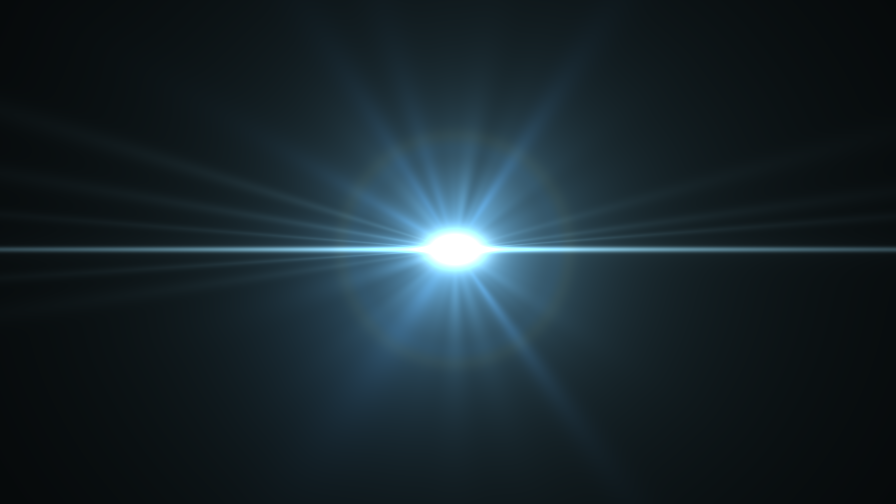
Write a Shadertoy shader that draws this background.

```glsl
// A blue-white lens flare on a dark teal field: exponential glows, an oval core,
// a thin horizontal streak, angular beams and a faint tinted ring, added as light.
// Lengths are in canvas heights, measured from the centre of the flare.

const vec2 FLARE_POS = vec2(0.508, 0.505);      // share of the canvas
const vec3 FIELD_COLOR = vec3(0.150, 0.238, 0.265);
const vec3 GLOW_COLOR = vec3(0.47, 0.78, 1.02);
const vec3 CORE_COLOR = vec3(1.15, 1.20, 1.10);
const vec3 STREAK_COLOR = vec3(0.52, 0.74, 0.83);
const vec3 BEAM_COLOR = vec3(0.16, 0.34, 0.55);
const vec3 FAN_COLOR = vec3(0.12, 0.17, 0.19);
const vec3 HAZE_COLOR = vec3(0.004, 0.022, 0.045);

const float FIELD_FALLOFF = 1.75;
const float GLOW_FALLOFF = 8.2;
const vec2 CORE_SIZE = vec2(0.055, 0.032);
const float STREAK_WIDTH = 0.0055;
const float STREAK_FALLOFF = 1.4;
const float RING_RADIUS = 0.218;
const float RING_WIDTH = 0.016;
const float RAY_CELLS = 44.0;
const float TAU = 6.2831853;

// Each beam: direction in degrees, angular width in degrees, strength.
const int BEAM_COUNT = 6;
const vec3 BEAMS[BEAM_COUNT] = vec3[](
    vec3(57.0, 4.5, 0.60), vec3(107.0, 5.0, 0.35), vec3(122.0, 5.0, 0.55),
    vec3(150.0, 4.0, 0.35), vec3(236.0, 9.0, 0.40), vec3(305.0, 4.0, 0.60));

const int FAN_COUNT = 8;
const vec3 FANS[FAN_COUNT] = vec3[](
    vec3(4.3, 0.8, 0.75), vec3(7.5, 1.3, 0.50), vec3(15.0, 2.0, 0.30),
    vec3(163.0, 1.8, 0.60), vec3(170.5, 1.4, 0.60), vec3(175.6, 0.8, 0.70),
    vec3(183.6, 0.8, 0.75), vec3(188.0, 1.6, 0.40));

float hash(float n) {
    n = fract(n * 0.1031);
    n *= n + 33.33;
    return fract(n * (n + n));
}

// Smooth noise around the circle, without a seam.
float angularNoise(float angle, float cells) {
    float t = (angle / TAU + 0.5) * cells;
    float cell = floor(t);
    float a = hash(mod(cell, cells) + 7.0);
    float b = hash(mod(cell + 1.0, cells) + 7.0);
    return mix(a, b, smoothstep(0.0, 1.0, t - cell));
}

float bell(float x) {
    return exp(-x * x);
}

// Strength of one angular beam at the given angle.
float beam(float angle, vec3 shape) {
    float offset = 2.0 * (1.0 - cos(angle - radians(shape.x)));
    float width = radians(shape.y);
    return shape.z * exp(-offset / (width * width));
}

void mainImage(out vec4 fragColor, in vec2 fragCoord) {
    vec2 p = (fragCoord - FLARE_POS * iResolution.xy) / iResolution.y + 1e-5;
    float r = length(p);
    float angle = atan(p.y, p.x);

    // Wide field and inner glow, broken up by fine rays
    vec3 color = FIELD_COLOR * exp(-FIELD_FALLOFF * length(p * vec2(1.0, 1.12)));
    float rays = angularNoise(angle, RAY_CELLS) - 0.5;
    float rayFade = smoothstep(0.03, 0.12, r);
    color += GLOW_COLOR * exp(-GLOW_FALLOFF * r) * (1.0 + 0.35 * rays * rayFade);

    // Blue haze to the lower left
    color += HAZE_COLOR * bell(length(p - vec2(-0.17, -0.17)) / 0.24);

    // Diagonal beams and the flat fan of long beams
    float beams = 0.0;
    for (int i = 0; i < BEAM_COUNT; i++) beams += beam(angle, BEAMS[i]);
    color += BEAM_COLOR * beams * rayFade * exp(-5.0 * r);

    float fans = 0.0;
    for (int i = 0; i < FAN_COUNT; i++) fans += beam(angle, FANS[i]);
    color += FAN_COLOR * fans * rayFade * exp(-1.7 * r);

    // Ring, bluish inside and olive outside
    float ringOffset = (r - RING_RADIUS) / RING_WIDTH;
    color += vec3(0.004, 0.014, 0.025) * bell(ringOffset + 0.9);
    color += vec3(0.026, 0.022, 0.004) * bell(ringOffset - 0.5);

    // Horizontal streak with a soft halo
    float along = exp(-STREAK_FALLOFF * abs(p.x));
    float across = bell(p.y / STREAK_WIDTH) + 0.10 * exp(-abs(p.y) / 0.02);
    color += STREAK_COLOR * along * across;

    // White oval core
    color += CORE_COLOR * bell(length(p / CORE_SIZE));

    fragColor = vec4(clamp(color, 0.0, 1.0), 1.0);
}
```
